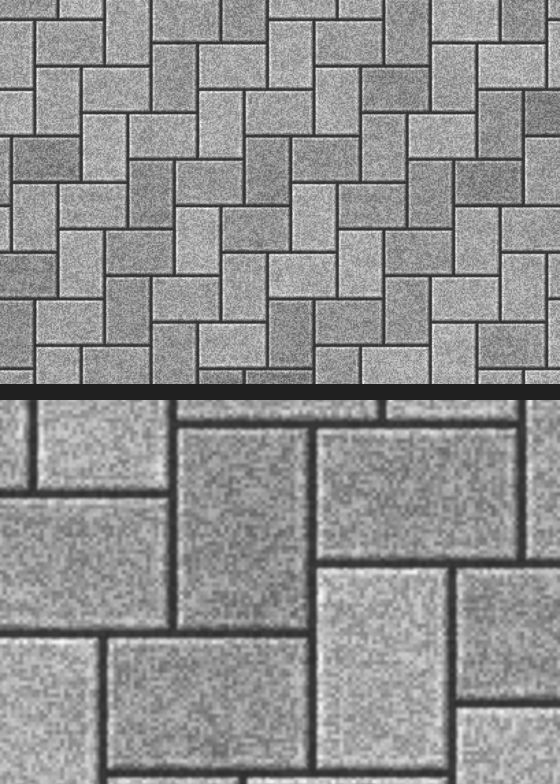
Top, the full canvas; bottom, a detail of the centre.
This texture is drawn by a WebGL 2 fragment shader. Its source:

```glsl
#version 300 es
precision highp float;
uniform vec2 u_resolution;
out vec4 fragColor;

float hash(vec2 p) {
    vec3 q = fract(vec3(p.xyx) * vec3(0.1031, 0.1030, 0.0973));
    q += dot(q, q.yzx + 33.33);
    return fract((q.x + q.y) * q.z);
}

float valueNoise(vec2 p) {
    vec2 cell = floor(p);
    vec2 f = fract(p);
    f = f * f * (3.0 - 2.0 * f);
    return mix(mix(hash(cell), hash(cell + vec2(1, 0)), f.x),
               mix(hash(cell + vec2(0, 1)), hash(cell + vec2(1, 1)), f.x), f.y);
}

float ridge(float d, float center, float width) {
    float t = (d - center) / width;
    return exp(-t * t);
}

// Herringbone of 3x2 bricks: staircases step by (2,2), repeated by (5,-1).
void findBrick(vec2 p, out vec2 local, out vec2 size) {
    local = vec2(1);
    size = vec2(3, 2);
    float band = floor((p.x - p.y + 5.0) / 6.0);
    for (int i = 0; i < 2; i++) {
        vec2 q = p - (band - float(i)) * vec2(5, -1);
        vec2 flat_ = q - 2.0 * floor(q.y / 2.0);
        vec2 upright = q - 2.0 * floor(q.x / 2.0) - vec2(0, 2);
        if (flat_.x >= 0.0 && flat_.x < 3.0) {
            local = flat_;
            size = vec2(3, 2);
        }
        if (upright.y >= 0.0 && upright.y < 3.0) {
            local = upright;
            size = vec2(2, 3);
        }
    }
}

// Distance from the brick outline inwards, with rounded corners.
float insetDistance(vec2 local, vec2 size) {
    float radius = 0.1;
    vec2 q = abs(local - 0.5 * size) - 0.5 * size + radius;
    return radius - length(max(q, 0.0)) - min(max(q.x, q.y), 0.0);
}

void main() {
    // The canvas is 16.5 units high, measured downwards from the top.
    float unit = 16.5 / u_resolution.y;
    vec2 p = vec2(gl_FragCoord.x, u_resolution.y - gl_FragCoord.y) * unit - vec2(1.5, 0.85);

    vec2 local, size;
    findBrick(p, local, size);
    vec2 brickId = round(p - local) + 60.0;
    float d = insetDistance(local, size);

    // Brick tone, soft mottling and stone grain
    float shade = hash(brickId);
    float tone = mix(0.55, 0.665, shade) - 0.05 * step(0.86, hash(brickId + 17.0));
    vec2 stone = p + 60.0;
    tone += 0.05 * (valueNoise(stone * vec2(1.3, 2.6)) - 0.5);
    tone += 0.07 * (valueNoise(stone * 7.0) - 0.5);
    float grain = valueNoise(stone * 17.0) - 0.5;
    tone += 0.27 * grain;

    // Bevel: bright on the top and left, shaded on the bottom and right
    float nearLit = min(local.x, local.y);
    float nearShaded = min(size.x - local.x, size.y - local.y);
    float lit = smoothstep(-0.06, 0.06, nearShaded - nearLit);
    float litRim = 0.17 * ridge(d, 0.115, 0.045);
    float shadedRim = 0.09 * ridge(d, 0.19, 0.045);
    tone += mix(shadedRim, litRim, lit);
    tone *= mix(mix(0.64, 1.0, smoothstep(0.06, 0.15, d)), 1.0, lit);

    // Dark joint
    float jointTone = 0.21 + 0.06 * grain;
    float soft = max(0.035, 0.6 * unit);
    tone = mix(jointTone, tone, smoothstep(0.055 - soft, 0.055 + soft, d));

    fragColor = vec4(vec3(tone), 1.0);
}
```
